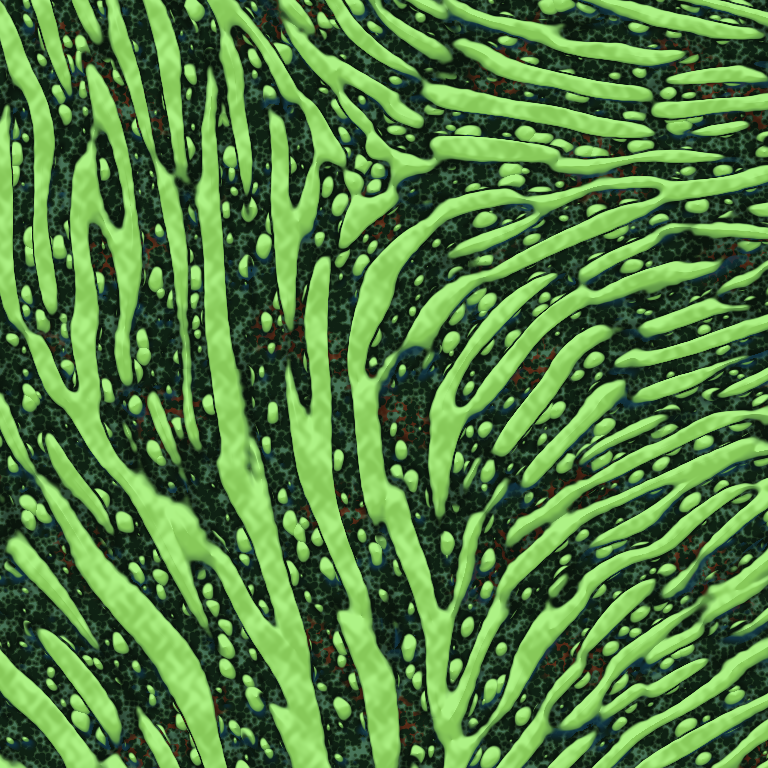
This texture is drawn by a WebGL 2 fragment shader. Its source:

```glsl
#version 300 es
precision highp float;
// Raised lime paint ridges over a dark mottled floor, bending around a three-way junction.
// Ridges are a sum of oriented wave packets that follow a direction field;
// droplets and floor grain come from jittered cells.
uniform vec2 u_resolution;
out vec4 fragColor;

const float TAU = 6.2831853;
const float PACKET_CELL = 0.065;
const int PACKETS = 4;
const float DROP_CELL = 0.024;

vec3 hash3(vec2 cell, float salt) {
  vec3 q = fract(cell.xyx * vec3(0.1031, 0.1030, 0.0973) + salt * 0.371);
  q += dot(q, q.yxz + 33.33);
  return fract((q.xxy + q.yzz) * q.zyx);
}

// Distance to the nearest jittered cell point.
float cellular(vec2 p, float salt) {
  vec2 base = floor(p);
  float nearest = 4.0;
  for (int y = -1; y <= 1; y++)
    for (int x = -1; x <= 1; x++) {
      vec2 cell = base + vec2(x, y);
      nearest = min(nearest, length(cell + hash3(cell, salt).xy - p));
    }
  return nearest;
}

float layeredSines(vec2 p) {
  return (sin(p.x + 1.7 * sin(p.y * 0.8)) + sin(p.y * 1.3 + 1.9 * sin(p.x * 0.7 + 2.0))) * 0.5;
}

// Ridge direction: a half-turn junction plus a sweep toward the lower left.
vec2 flowDirection(vec2 p) {
  vec2 q = p - vec2(0.48, 0.79);
  float edge = 0.57 + 0.2 * p.y;
  float sweep = (1.0 - smoothstep(edge - 0.17, edge + 0.2, p.x)) * (1.0 - smoothstep(0.2, 0.85, p.y));
  float angle = 3.23 - 0.5 * atan(q.y, q.x) + 1.05 * sweep + 0.14 * layeredSines(p * 17.0);
  return vec2(cos(angle), sin(angle));
}

// 0 for long wide ridges, 1 for short narrow ones.
float fineness(vec2 p) {
  return max(smoothstep(0.5, 0.85, p.x), 0.65 * smoothstep(0.6, 0.9, p.y));
}

float ridgeSpacing(vec2 p) { return mix(0.067, 0.047, fineness(p)); }

// Height in x, gradient in yz; unit variance.
vec3 ridges(vec2 p) {
  vec2 base = floor(p / PACKET_CELL);
  float density = float(PACKETS) / (PACKET_CELL * PACKET_CELL);
  vec3 sum = vec3(0.0);
  for (int y = -2; y <= 2; y++)
    for (int x = -2; x <= 2; x++)
      for (int i = 0; i < PACKETS; i++) {
        vec2 cell = base + vec2(x, y);
        vec3 rnd = hash3(cell, float(i) + 1.0);
        vec2 center = (cell + rnd.xy) * PACKET_CELL;
        vec2 along = flowDirection(center);
        vec2 across = vec2(-along.y, along.x);
        float spacing = ridgeSpacing(center);
        vec2 sigma = vec2(mix(0.052, 0.031, fineness(center)), 0.4 * spacing);
        vec2 d = p - center;
        vec2 local = vec2(dot(d, along), dot(d, across));
        vec2 scaled = local / sigma;
        float envelope = exp(-0.5 * dot(scaled, scaled)) / sqrt(density * 0.25 * TAU * sigma.x * sigma.y);
        float wave = TAU / spacing;
        float phase = wave * local.y + TAU * rnd.z;
        vec2 slope = -cos(phase) * scaled / sigma - vec2(0.0, wave * sin(phase));
        sum += envelope * vec3(cos(phase), along * slope.x + across * slope.y);
      }
  return sum;
}

// Small droplets stretched along the flow: inside distance in x, inward direction in yz.
vec3 droplets(vec2 p, vec2 along) {
  vec2 base = floor(p / DROP_CELL);
  vec3 best = vec3(-1.0, 0.0, 1.0);
  for (int y = -1; y <= 1; y++)
    for (int x = -1; x <= 1; x++) {
      vec2 cell = base + vec2(x, y);
      vec3 rnd = hash3(cell, 9.0);
      vec2 d = p - (cell + 0.15 + 0.7 * rnd.xy) * DROP_CELL;
      float size = mix(-0.006, 0.0105, rnd.z);
      float inside = size - length(d - 0.4 * along * dot(d, along));
      if (inside > best.x) best = vec3(inside, -d);
    }
  return best;
}

vec3 floorColor(vec2 p) {
  float grain = 0.5 * cellular(p * 48.0, 3.0) + 0.5 * cellular(p * 150.0, 5.0);
  vec3 color = mix(vec3(0.06, 0.13, 0.075), vec3(0.17, 0.29, 0.17), smoothstep(0.38, 0.54, grain));
  color = mix(color, vec3(0.28, 0.45, 0.34), smoothstep(0.53, 0.66, grain));
  float rust = smoothstep(0.45, 0.8, layeredSines(p * 23.0 + 4.0)) * smoothstep(0.5, 0.65, cellular(p * 110.0, 7.0));
  return mix(color, vec3(0.42, 0.17, 0.09), 0.75 * rust);
}

vec3 paintColor(vec2 p, float inside, float lit) {
  float rim = 1.0 - smoothstep(0.0, 0.012, inside);
  float tone = 0.48 + 0.45 * lit * rim + 0.14 * layeredSines(p * 60.0) + 0.12 * layeredSines(p.yx * 240.0);
  vec3 color = mix(vec3(0.53, 0.79, 0.35), vec3(0.68, 0.95, 0.52), smoothstep(0.3, 0.75, tone));
  float edge = smoothstep(-0.001, 0.0035 - 0.0015 * lit, inside);
  return mix(vec3(0.32, 0.52, 0.25), color, edge);
}

void main() {
  float canvas = min(u_resolution.x, u_resolution.y);
  vec2 p = gl_FragCoord.xy / canvas;

  // Combine ridges with the droplets lying in their gaps.
  vec3 ridge = ridges(p);
  float inside = (ridge.x - 0.22) * ridgeSpacing(p) / TAU + 0.0007 * layeredSines(p * 210.0);
  vec3 drop = droplets(p + 0.002 * layeredSines(p * 130.0), flowDirection(p));
  float dropInside = min(drop.x, -inside - 0.004);
  vec2 uphill = dropInside > inside ? drop.yz : ridge.yz;
  inside = max(inside, dropInside);
  float lit = dot(-uphill, vec2(-0.2, 0.98)) / (length(uphill) + 1e-5);

  // Shadow and bluish fringe below the raised edges.
  float near = smoothstep(-0.008, 0.0, inside);
  float under = near * smoothstep(-0.1, 0.8, -lit);
  vec3 color = floorColor(p) * (1.0 - 0.4 * near);
  float bluePatch = smoothstep(-0.1, 0.6, layeredSines(p * 41.0));
  color = mix(color, vec3(0.08, 0.25, 0.34), 0.75 * under * bluePatch);

  float pixel = 1.0 / canvas;
  color = mix(color, paintColor(p, inside, lit), smoothstep(-0.7 * pixel, 0.7 * pixel, inside));
  fragColor = vec4(color, 1.0);
}
```
